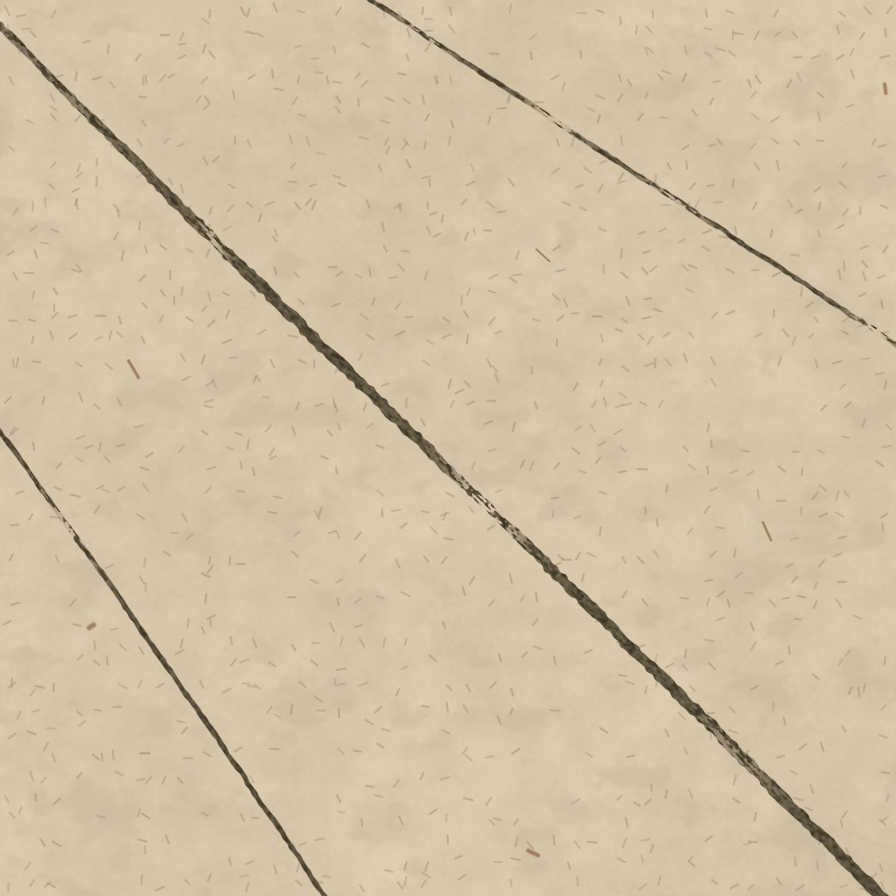
Reproduce this texture procedurally as a WebGL 1 fragment shader.

```glsl
precision highp float;
// Aged cream paper crossed by three worn, diagonal ink rules.
// The paper is layered value noise with hashed fibre flecks; each rule is a
// slightly bowed line distance with rough edges and ink flaked away by noise.
uniform vec2 u_resolution;

float hash(vec2 p) {
  vec3 q = fract(vec3(p.xyx) * 0.1031);
  q += dot(q, q.yzx + 33.33);
  return fract((q.x + q.y) * q.z);
}

float noise(vec2 p) {
  vec2 i = floor(p), f = fract(p);
  f = f * f * (3.0 - 2.0 * f);
  return mix(mix(hash(i), hash(i + vec2(1.0, 0.0)), f.x),
             mix(hash(i + vec2(0.0, 1.0)), hash(i + 1.0), f.x), f.y);
}

float fbm(vec2 p) {
  float sum = 0.0, gain = 0.5;
  for (int i = 0; i < 4; i++) {
    sum += gain * noise(p);
    p = mat2(1.6, 1.2, -1.2, 1.6) * p + 17.3;
    gain *= 0.5;
  }
  return sum / 0.9375;
}

float bump(float x, float centre, float width) {
  float q = (x - centre) / width;
  return exp(-q * q);
}

// Soft short fibre: distance to a segment of the given half length and angle.
float fibre(vec2 p, float angle, float halfLength, float radius) {
  vec2 dir = vec2(cos(angle), sin(angle));
  p -= dir * clamp(dot(p, dir), -halfLength, halfLength);
  return 1.0 - smoothstep(radius * 0.3, radius * 1.5, length(p));
}

// Ink coverage of a rule from a to b; bow.x arches it, bow.y gives an S bend.
float rule(vec2 p, vec2 a, vec2 b, vec2 bow, float halfWidth, float wear) {
  vec2 dir = normalize(b - a);
  float along = dot(p - a, dir);
  float t = along / length(b - a);
  float across = dot(p - a, vec2(-dir.y, dir.x));
  across -= bow.x * 4.0 * t * (1.0 - t) + bow.y * sin(6.2832 * t);
  across += 0.0016 * (noise(vec2(along * 45.0, 3.0)) - 0.5);
  float rough = noise(vec2(along * 150.0, sign(across) * 9.0 + 20.0)) - 0.5;
  float width = halfWidth * (1.0 + 0.45 * rough);
  float soft = max(0.0009, 0.75 / u_resolution.y);
  float body = 1.0 - smoothstep(width - soft, width + soft, abs(across));
  float flake = noise(vec2(along * 130.0, across * 420.0 + 40.0)) * 0.65
              + noise(vec2(along * 310.0, across * 500.0 + 80.0)) * 0.35;
  return body * mix(1.0, smoothstep(0.38, 0.68, flake), clamp(wear, 0.0, 1.0));
}

void main() {
  vec2 p = gl_FragCoord.xy / u_resolution;

  // Paper: broad clouds, felt-like mottling and fine grain
  float cloud = fbm(p * 7.0 + 5.0) - 0.5;
  float mottle = fbm(p * vec2(34.0, 42.0) + 60.0) - 0.5;
  float grain = noise(p * 230.0) - 0.5;
  vec3 color = vec3(0.846, 0.776, 0.664);
  color += vec3(0.040, 0.042, 0.046) * cloud + 0.050 * mottle + 0.016 * grain;
  float stain = smoothstep(0.56, 0.76, fbm(p * vec2(22.0, 30.0) + 9.0));
  color = mix(color, vec3(0.765, 0.715, 0.620), 0.45 * stain);

  // Scattered fibres, one candidate in each grid cell
  for (int i = 0; i < 3; i++) {
    float scale = 15.0 + 13.0 * float(i);
    vec2 cell = floor(p * scale) + 71.0 * float(i);
    vec2 centre = 0.3 + 0.4 * vec2(hash(cell + 3.1), hash(cell + 8.7));
    float seed = hash(cell + 14.2);
    float mark = fibre((fract(p * scale) - centre) / scale,
                       6.2832 * hash(cell + 21.4), 0.001 + 0.004 * seed, 0.0013);
    vec3 tint = mix(vec3(0.62, 0.52, 0.38), vec3(0.64, 0.61, 0.54), hash(cell + 5.5));
    color = mix(color, tint, mark * step(0.62, seed) * 0.45);
  }

  // The few darker fibres
  float dark = fibre(p - vec2(0.149, 0.588), 2.1, 0.011, 0.0018);
  dark = max(dark, fibre(p - vec2(0.856, 0.407), 2.0, 0.011, 0.0015));
  dark = max(dark, fibre(p - vec2(0.595, 0.048), 2.7, 0.006, 0.0025));
  dark = max(dark, fibre(p - vec2(0.102, 0.301), 0.6, 0.003, 0.0030));
  dark = max(dark, fibre(p - vec2(0.988, 0.901), 1.7, 0.005, 0.0022));
  dark = max(dark, fibre(p - vec2(0.606, 0.715), 2.4, 0.010, 0.0012));
  color = mix(color, vec3(0.52, 0.36, 0.23), 0.65 * dark);

  // Ink rules, with the patches where each has flaked away
  float mainWear = 0.16 + 0.85 * bump(p.x, 0.545, 0.045) + 0.7 * bump(p.x, 0.238, 0.018)
                 + 0.45 * bump(p.x, 0.82, 0.04) + 0.3 * bump(p.x, 0.06, 0.08);
  float upperWear = 0.22 + 0.8 * bump(p.x, 0.475, 0.025) + 0.75 * bump(p.x, 0.62, 0.03)
                  + 0.6 * bump(p.x, 0.755, 0.035) + 0.8 * bump(p.x, 0.975, 0.025);
  float lowerWear = 0.12 + 0.75 * bump(p.x, 0.075, 0.035);
  float mainWidth = mix(0.0042, 0.0062, smoothstep(0.0, 0.3, p.x))
                  - 0.0012 * bump(p.x, 0.54, 0.06);
  float ink = rule(p, vec2(0.0, 0.971), vec2(0.983, 0.0), vec2(0.0, -0.0020),
                   mainWidth, mainWear);
  ink = max(ink, rule(p, vec2(0.414, 1.0), vec2(1.0, 0.616), vec2(0.0),
                      0.0027, upperWear));
  ink = max(ink, rule(p, vec2(0.0, 0.518), vec2(0.362, 0.0), vec2(0.003, 0.0),
                      0.0028, lowerWear));
  vec3 inkColor = mix(vec3(0.19, 0.16, 0.10), vec3(0.35, 0.31, 0.23), noise(p * 260.0 + 11.0));
  color = mix(color, inkColor, 0.95 * ink);

  gl_FragColor = vec4(color, 1.0);
}
```
